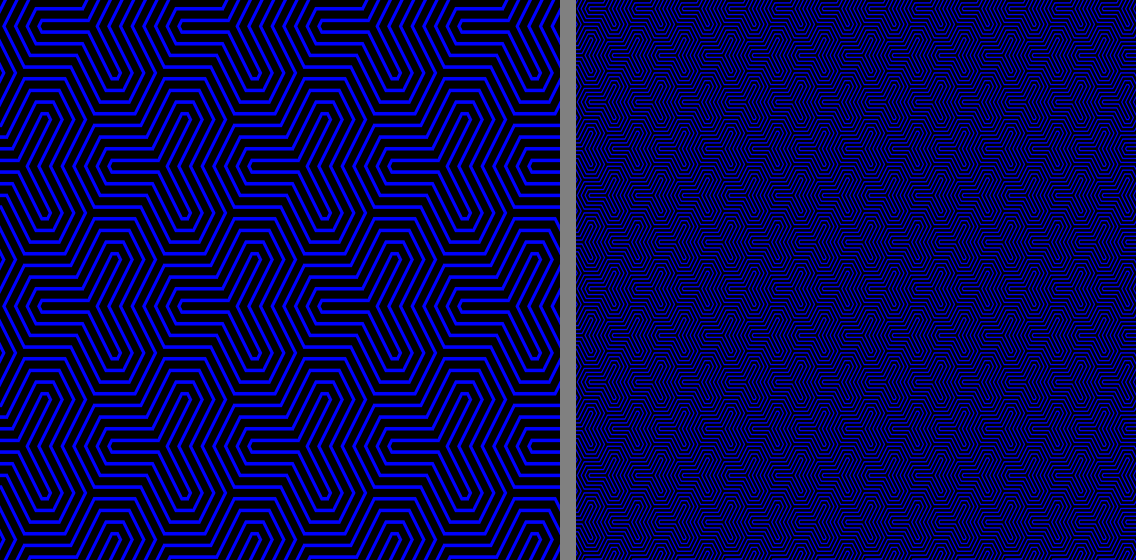
Left, the tile; right, the same tile 3 across and 3 down.
This pattern is drawn by a three.js fragment shader. Its source:

```glsl
// Nested blue outlines around interlocking three-armed figures on black.
#define COLUMNS 4.0            // figures across the canvas
#define PITCH 12.0             // line spacings between neighbouring figures
#define ARM 4.0                // arm length, in line spacings
#define LINE_WIDTH 0.303       // stroke width, in line spacings
#define SOFTNESS 0.055         // half width of the smoothed edge
#define ORIGIN vec2(7.83, 21.75) // hub of one figure, in line spacings
#define LINE_COLOR vec3(0.0, 0.0, 1.0)
#define GROUND_COLOR vec3(0.0, 0.0, 0.0)

varying vec2 vUv;

// Third of a turn in the stretched hexagonal grid (slanted edges rise 2 in 1).
const mat2 THIRD_TURN = mat2(-0.5, -1.0, 0.75, -0.5);

// Radius of the stretched hexagon through p.
float hexNorm(vec2 p) {
  p = abs(p);
  return max(p.y, p.x + 0.5 * p.y);
}

// Hexagonal distance to three arms meeting at the origin.
float tripodDistance(vec2 p) {
  float nearest = 1e3;
  for (int arm = 0; arm < 3; arm++) {
    vec2 toArm = vec2(p.x - clamp(p.x, -ARM, 0.0), p.y);
    nearest = min(nearest, hexNorm(toArm));
    p = THIRD_TURN * p;
  }
  return nearest;
}

// Distance to the closest figure; alternate rows shift by half a pitch.
float latticeDistance(vec2 p) {
  float row = floor(p.y / PITCH + 0.5);
  p -= row * vec2(0.5, 1.0) * PITCH;
  p.x = mod(p.x + 0.5 * PITCH, PITCH) - 0.5 * PITCH;

  float nearest = 1e3;
  for (int j = -1; j <= 1; j++) {
    for (int i = -1; i <= 1; i++) {
      vec2 hub = PITCH * vec2(float(i) + 0.5 * float(j), float(j));
      nearest = min(nearest, tripodDistance(p - hub));
    }
  }
  return nearest;
}

void main() {
  vec2 p = vUv * COLUMNS * PITCH - ORIGIN;

  // One outline midway through each unit of distance.
  float fromLine = abs(fract(latticeDistance(p)) - 0.5);
  float halfWidth = 0.5 * LINE_WIDTH;
  float ink = 1.0 - smoothstep(halfWidth - SOFTNESS, halfWidth + SOFTNESS, fromLine);

  gl_FragColor = vec4(mix(GROUND_COLOR, LINE_COLOR, ink), 1.0);
}
```
